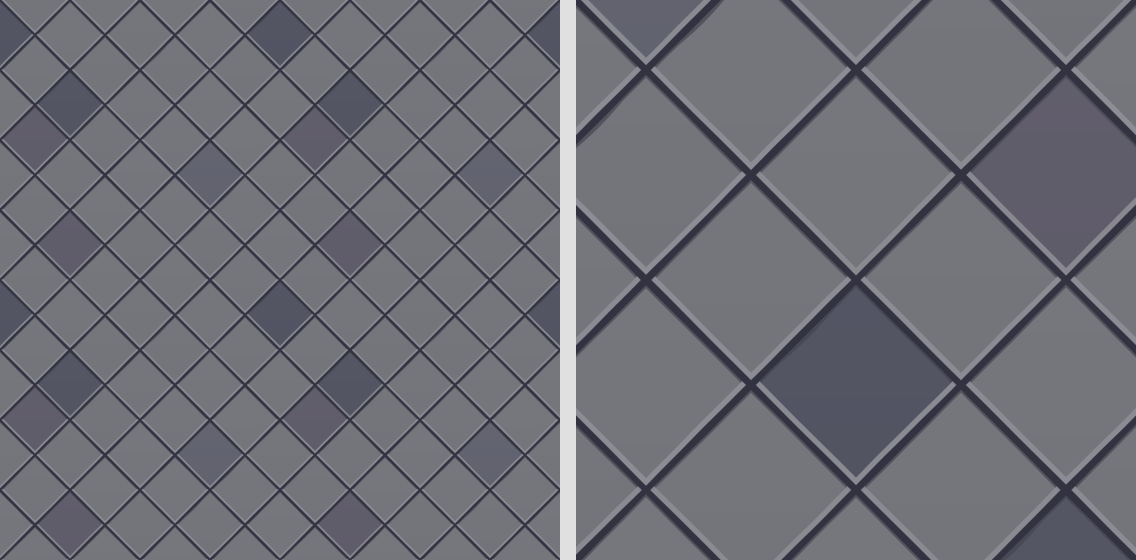
Left, the full canvas; right, a detail of the centre.
Reproduce this pattern procedurally as a WebGL 2 fragment shader.

```glsl
#version 300 es
precision highp float;
// Diagonal grey floor tiles with dark grooves, lit lower bevels and a few slate accent tiles.

uniform vec2 u_resolution;
out vec4 fragColor;

const float PI = 3.14159265;
const float REPEATS = 8.0;         // diamonds across and down the canvas
const float PERIOD = 4.0;          // diamonds before the accents recur
const float GROOVE_HALF = 0.023;   // widths are fractions of a tile side
const float BEVEL_WIDTH = 0.036;
const float SHADOW_WIDTH = 0.014;
const float WOBBLE = 0.003;        // unevenness of the groove edges
const float CHIP_WIDTH = 0.026;    // extra shadow on worn upper left edges
const float CHIP_SHARE = 0.2;      // share of tiles with such wear
const float TONE_VARIATION = 0.008;

const vec3 TILE_GREY = vec3(0.456, 0.462, 0.482);
const vec3 SLATE_DARK = vec3(0.325, 0.332, 0.388);
const vec3 SLATE_LIGHT = vec3(0.385, 0.390, 0.438);
const vec3 WARM_SHIFT = vec3(0.006, -0.012, -0.006);
const vec3 BEVEL_LIGHT = vec3(0.555, 0.553, 0.585);
const vec3 GROOVE_DARK = vec3(0.200, 0.198, 0.255);
const vec3 SHADOW_DARK = vec3(0.265, 0.265, 0.315);

// Accent tiles: centre within one period, tone, warmth
const int ACCENT_COUNT = 5;
const vec4 ACCENTS[ACCENT_COUNT] = vec4[](
  vec4(0.0, 3.5, 0.0, 0.0),
  vec4(1.0, 2.5, 0.1, 0.0),
  vec4(0.5, 2.0, 0.8, 1.0),
  vec4(3.0, 1.5, 1.0, 0.0),
  vec4(1.0, 0.5, 0.8, 1.0));

float hash(vec2 p) {
  p = fract(p * vec2(0.1731, 0.2379) + 0.37);
  p += dot(p, p.yx + 19.19);
  return fract((p.x + p.y) * p.x * 7.31);
}

// Layered sines that wrap once per accent period
float wrappedWaves(vec2 p) {
  vec2 w = p * 2.0 * PI / PERIOD;
  return 0.5 * sin(5.0 * w.x + 2.0 * w.y)
       + 0.3 * sin(7.0 * w.y - 3.0 * w.x + 1.3)
       + 0.2 * sin(11.0 * w.x + 9.0 * w.y + 2.1);
}

// Smoothed coverage of the side where d is below the edge
float below(float d, float edge, float aa) {
  return 1.0 - smoothstep(edge - aa, edge + aa, d);
}

vec3 tileColour(vec2 centre, vec2 local) {
  vec3 colour = TILE_GREY;
  for (int i = 0; i < ACCENT_COUNT; i++) {
    vec4 accent = ACCENTS[i];
    vec3 slate = mix(SLATE_DARK, SLATE_LIGHT, accent.z) + WARM_SHIFT * accent.w;
    float hit = step(distance(centre, accent.xy), 0.1);
    colour = mix(colour, slate, hit);
  }
  // Slight difference between tiles and a faint slope within each
  float tone = hash(centre) - 0.5 + 0.5 * (local.x + local.y - 1.0);
  return colour + TONE_VARIATION * tone;
}

void main() {
  vec2 p = gl_FragCoord.xy / u_resolution * REPEATS;
  float aa = REPEATS / min(u_resolution.x, u_resolution.y);

  // Diagonal grid: both coordinates grow upward, so low values are lower edges
  vec2 diagonal = vec2(p.x + p.y, p.y - p.x);
  vec2 cell = floor(diagonal);
  vec2 local = diagonal - cell;
  vec2 centre = mod(0.5 * vec2(cell.x - cell.y, cell.x + cell.y + 1.0), PERIOD);

  // Distances to the lower and upper edges of the tile
  float wobble = WOBBLE * wrappedWaves(p);
  float lower = min(local.x, local.y) + wobble;
  float upper = min(1.0 - local.x, 1.0 - local.y) + wobble;

  vec3 colour = tileColour(centre, local);

  // Shadow under the upper edges, deeper on worn ones
  float worn = step(1.0 - CHIP_SHARE, hash(centre + 5.5));
  float chip = worn * CHIP_WIDTH * pow(sin(PI * local.x), 2.0);
  float shadow = below(upper, GROOVE_HALF + SHADOW_WIDTH, aa);
  shadow = max(shadow, below(1.0 - local.y, GROOVE_HALF + chip, aa));
  colour = mix(colour, SHADOW_DARK, 0.7 * shadow);

  // Lit bevel along the lower edges
  float glint = 0.85 + 0.15 * hash(centre + 2.25);
  colour = mix(colour, BEVEL_LIGHT, glint * below(lower, GROOVE_HALF + BEVEL_WIDTH, aa));

  // Groove between tiles
  colour = mix(colour, GROOVE_DARK, below(min(lower, upper), GROOVE_HALF, aa));

  fragColor = vec4(colour, 1.0);
}
```
